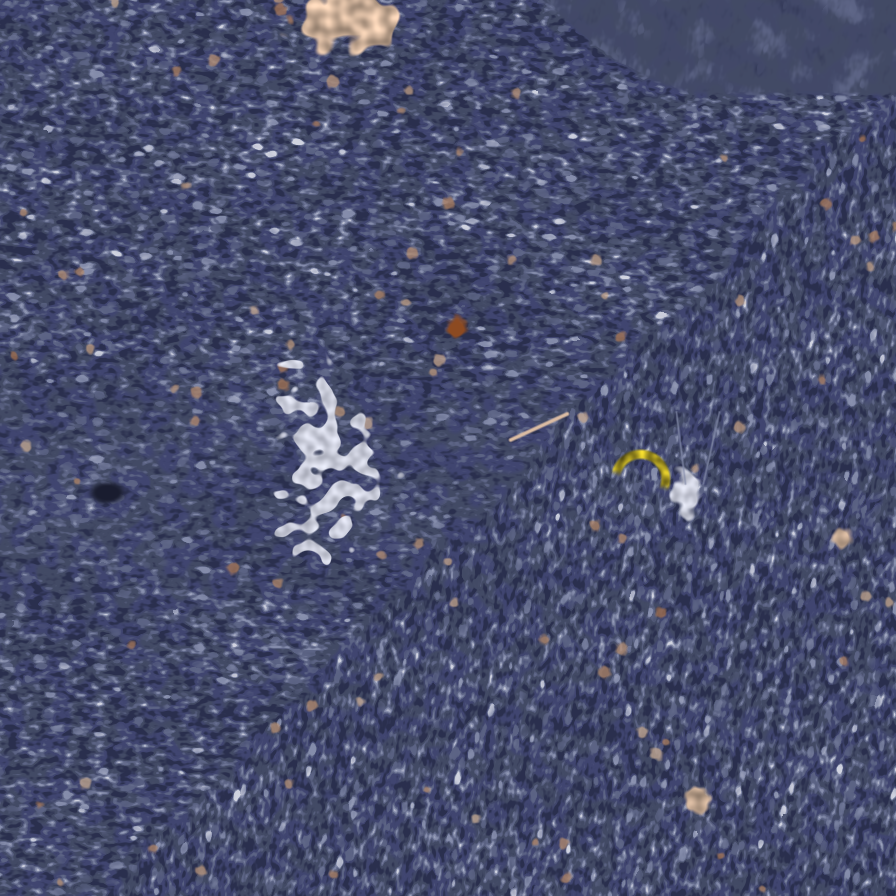
A WebGL 1 fragment shader for this texture:

```glsl
precision highp float;
uniform vec2 u_resolution;

const vec3 TAR = vec3(0.165, 0.185, 0.305);
const vec3 SLATE = vec3(0.26, 0.29, 0.395);
const vec3 INDIGO = vec3(0.25, 0.27, 0.44);
const vec3 STEEL = vec3(0.36, 0.39, 0.52);
const vec3 PALE = vec3(0.52, 0.55, 0.67);
const vec3 CHALK = vec3(0.82, 0.83, 0.88);
const vec3 SAND = vec3(0.78, 0.67, 0.58);
const vec3 RUST = vec3(0.55, 0.29, 0.13);
const vec3 MOSS = vec3(0.62, 0.56, 0.12);

float hash(vec2 p) {
  vec3 q = fract(p.xyx * 0.1031);
  q += dot(q, q.yzx + 33.33);
  return fract((q.x + q.y) * q.z);
}

vec2 slope(vec2 cell) {
  float a = 6.2832 * hash(cell);
  return vec2(cos(a), sin(a));
}

float noise(vec2 p) {
  vec2 i = floor(p), f = fract(p), e = vec2(0.0, 1.0);
  vec2 u = f * f * f * (f * (f * 6.0 - 15.0) + 10.0);
  float low = mix(dot(slope(i), f), dot(slope(i + e.yx), f - e.yx), u.x);
  float high = mix(dot(slope(i + e), f - e), dot(slope(i + 1.0), f - 1.0), u.x);
  return mix(low, high, u.y);
}

vec2 rotate(vec2 p, float a) {
  float c = cos(a), s = sin(a);
  return vec2(c * p.x - s * p.y, s * p.x + c * p.y);
}

float segment(vec2 p, vec2 a, vec2 b) {
  vec2 d = b - a;
  return length(p - a - d * clamp(dot(p - a, d) / dot(d, d), 0.0, 1.0));
}

float disc(float d, float r, float soft) {
  return 1.0 - smoothstep(r - soft, r + soft, d);
}

// Scattered chips: x is coverage, y is a random value per chip
vec2 chips(vec2 p, float share) {
  vec2 base = floor(p), best = vec2(0.0);
  for (int j = -1; j <= 1; j++) {
    for (int i = -1; i <= 1; i++) {
      vec2 cell = base + vec2(float(i), float(j));
      float pick = hash(cell + 71.3);
      vec2 d = p - cell - vec2(hash(cell + 13.7), hash(cell + 41.9));
      d = rotate(d, 1.4 * (pick / share - 0.5));
      float r = mix(0.2, 0.42, hash(cell + 97.1));
      float cover = disc(length(d) + 0.2 * noise(p * 2.3), r, 0.13) * step(pick, share);
      if (cover > best.x) best = vec2(cover, hash(cell + 57.7));
    }
  }
  return best;
}

// Brightness of the gravel in stretched coordinates
float gravel(vec2 p, float contrast) {
  float t = 3.4 * (noise(p) + 0.65 * noise(p * 2.1 + 19.0)) - 0.15;
  vec2 chip = chips(p * 0.85 + 5.0, 0.3);
  return mix(t, mix(0.7, 2.8, chip.y * chip.y), chip.x * 0.9) * contrast;
}

vec3 ramp(float t, float blueness) {
  vec3 c = mix(TAR, mix(SLATE, INDIGO, blueness), smoothstep(-1.5, -0.2, t));
  c = mix(c, STEEL, smoothstep(0.2, 1.1, t));
  c = mix(c, PALE, smoothstep(1.1, 1.9, t));
  return mix(c, CHALK, smoothstep(1.9, 2.7, t));
}

void main() {
  vec2 p = gl_FragCoord.xy / u_resolution;
  float wobble = noise(p * 14.0);

  // Two grain directions meet along a diagonal
  float side = smoothstep(-0.012, 0.012, p.x * 1.03 - 0.12 - p.y + 0.04 * wobble);
  float smear = smoothstep(0.28, 0.4, p.y) * (1.0 - smoothstep(0.52, 0.62, p.y));
  float across = gravel(rotate(p, 0.15 * p.y) * vec2(62.0, 108.0), 1.0 - 0.25 * smear);
  float along = gravel(rotate(p, 0.18) * vec2(112.0, 62.0) + 300.0, 1.0);
  float tone = mix(across, along, side) + 0.7 * noise(p * vec2(5.0, 13.0));

  // Smooth smeared patch in the upper right corner
  float bend = max(0.8 - p.x, 0.0);
  float patchMask = smoothstep(-0.004, 0.004, p.y - 0.895 - 2.9 * bend * bend);
  float streak = 1.6 * noise(rotate(p, 0.5 * p.x) * vec2(48.0, 24.0)) + 0.15;
  tone = mix(tone, streak + 0.15 * along, patchMask);
  float blueness = smoothstep(-0.15, 0.15, noise(p * 38.0 + 7.0));
  vec3 color = ramp(tone, blueness * (1.0 - 0.7 * patchMask));

  // Sparse sandy pebbles
  vec2 pebble = chips(p * 62.0 + 140.0, 0.022);
  color = mix(color, mix(RUST, SAND, 0.4 + 0.6 * pebble.y), pebble.x * 0.75 * (1.0 - patchMask));
  float rough = 0.006 * noise(p * 90.0);
  float stones = max(disc(length(p - vec2(0.94, 0.4)) + rough, 0.010, 0.003),
                     disc(length(p - vec2(0.778, 0.107)) + rough, 0.014, 0.003));
  vec2 lump = (p - vec2(0.385, 0.975)) * vec2(0.6, 1.0);
  stones = max(stones, disc(length(lump) + 0.03 * noise(p * 38.0), 0.031, 0.003));
  color = mix(color, SAND * (1.03 + 0.5 * noise(p * 75.0)), stones);
  color = mix(color, RUST, disc(length(p - vec2(0.51, 0.635)) + rough, 0.011, 0.003));
  color = mix(color, TAR * 0.6, disc(length((p - vec2(0.12, 0.45)) * vec2(0.6, 1.0)), 0.011, 0.004));

  // Flaked white paint and a bright splash
  vec2 flake = (p - vec2(0.36 + 0.015 * sin(p.y * 30.0), 0.48)) / vec2(0.055, 0.105);
  float paint = smoothstep(0.0, 0.12, noise(p * 48.0 + 3.0) + 0.22 - 0.4 * dot(flake, flake));
  vec2 splash = (p - vec2(0.767, 0.45)) * vec2(1.3, 0.8);
  paint = max(paint, disc(length(splash) + 0.016 * noise(p * 70.0), 0.019, 0.004));
  color = mix(color, CHALK + 0.25 * noise(p * 95.0), paint * 0.95);

  // Dry straw, fine hairs and a curled stem
  float straw = disc(segment(p, vec2(0.57, 0.509), vec2(0.633, 0.538)), 0.002, 0.0015);
  float hair = min(segment(p, vec2(0.765, 0.46), vec2(0.755, 0.54)),
                   segment(p, vec2(0.785, 0.46), vec2(0.803, 0.54)));
  color = mix(color, PALE, disc(hair, 0.001, 0.0012) * 0.7);
  color = mix(color, SAND * 1.1, straw);
  vec2 curl = p - vec2(0.715, 0.465);
  float stem = disc(abs(length(curl) - 0.028), 0.005, 0.002) * smoothstep(-0.006, 0.004, curl.y + 0.3 * curl.x);
  color = mix(color, MOSS * (1.0 + noise(p * 90.0)), stem);

  gl_FragColor = vec4(clamp(color, 0.0, 1.0), 1.0);
}
```
